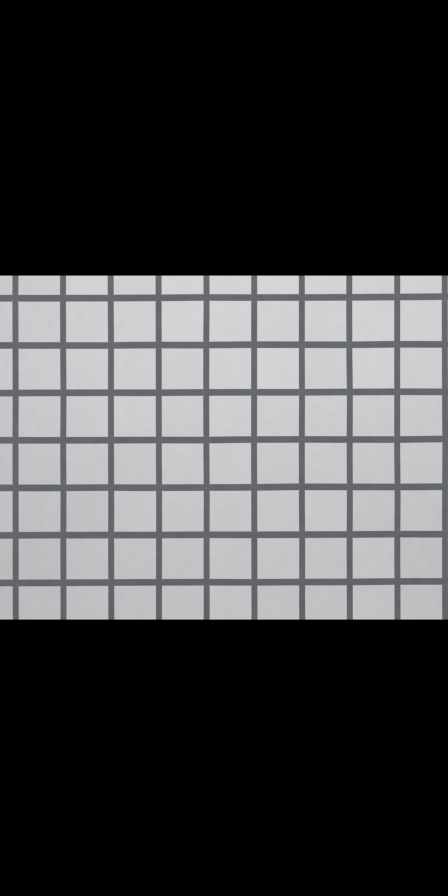
Reproduce this pattern procedurally as a WebGL 1 fragment shader.

```glsl
precision highp float;
// A pale grey tiled band with dark grey grid lines, between two black margins.
// Lines are distances to a repeating lattice with a slight tilt; soft shading,
// small differences between tiles and a faint mottling suggest a real surface.
uniform vec2 u_resolution;

float hash(vec2 p) {
  p = fract(p * vec2(0.1031, 0.1137));
  p += dot(p, p.yx + 33.33);
  return fract((p.x + p.y) * p.x * 17.0);
}

float noise(vec2 p) {
  vec2 i = floor(p);
  vec2 f = fract(p);
  f = f * f * (3.0 - 2.0 * f);
  return mix(mix(hash(i), hash(i + vec2(1.0, 0.0)), f.x),
             mix(hash(i + vec2(0.0, 1.0)), hash(i + 1.0), f.x), f.y);
}

void main() {
  // Both axes are measured in canvas widths.
  vec2 p = gl_FragCoord.xy / u_resolution.x;
  float pixel = 1.0 / u_resolution.x;
  float height = u_resolution.y / u_resolution.x;
  float bottom = 0.3085 * height;
  float top = 0.6925 * height;
  float rise = (p.y - bottom) / (top - bottom);

  // Lattice, tilted slightly and gently wavering.
  vec2 pitch = vec2(0.1065, 0.1059);
  vec2 q = p - vec2(0.0355, bottom + 0.0835);
  q += vec2(0.001 * rise, -0.003 * (p.x - 0.5));
  q += 0.0012 * (vec2(noise(p * 9.0), noise(p * 9.0 + 40.0)) - 0.5);
  vec2 cell = q / pitch;
  vec2 lineDistance = abs(fract(cell + 0.5) - 0.5) * pitch;

  // Line coverage, with edges at least one pixel soft.
  float soft = max(0.6 * pixel, 0.0018);
  vec2 halfWidth = vec2(0.0066, 0.0074);
  vec2 cover = 1.0 - smoothstep(halfWidth - soft, halfWidth + soft, lineDistance);
  float line = max(cover.x, cover.y);

  // Tile shading: brighter at the top and towards the centre right.
  float light = mix(0.745, 0.812, smoothstep(0.0, 0.95, rise));
  light += 0.018 - 0.09 * (p.x - 0.58) * (p.x - 0.58);
  light += 0.014 * (hash(floor(cell) + 20.0) - 0.5);
  float mottle = noise(p * 55.0) + 0.5 * noise(p * 130.0) - 0.75;
  vec3 tile = light + vec3(-0.003, -0.001, 0.008) + 0.012 * mottle;

  vec3 ink = vec3(0.392, 0.402, 0.415) + 0.025 * (rise - 0.4) + 0.02 * mottle;
  vec3 color = mix(tile, ink, line);

  // Black margins above and below.
  float edge = min(p.y - bottom, top - p.y);
  color *= smoothstep(-0.5 * pixel, 0.5 * pixel, edge);
  gl_FragColor = vec4(color, 1.0);
}
```
